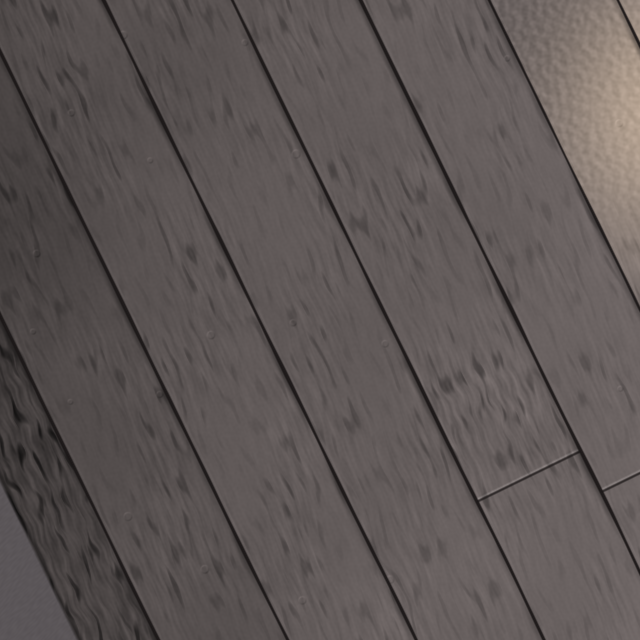
This texture is drawn by a WebGL 1 fragment shader. Its source:

```glsl
precision highp float;
// Slanted grey-brown floor boards with dark seams, two butt joints and a warm glow.
// The canvas is turned into across/along board axes; stretched gradient noise gives
// the embossed grain, and hashed cells scatter small dents over the boards.
uniform vec2 u_resolution;

const float SLANT = 0.488;         // sideways drift per unit of descent
const float BOARD_WIDTH = 0.1806;
const float FIRST_SEAM = 0.1451;
const float FLOOR_EDGE = -0.329;   // boards end here at the lower left
const vec3 WOOD_TINT = vec3(1.0, 0.925, 0.915);
const vec3 SEAM_COLOR = vec3(0.105, 0.09, 0.09);
const vec3 SLAB_COLOR = vec3(0.355, 0.335, 0.345);
const vec3 GLOW_COLOR = vec3(0.30, 0.255, 0.19);

float hash(vec2 p) {
  vec3 q = fract(p.xyx * vec3(0.1031, 0.1030, 0.0973));
  q += dot(q, q.yzx + 33.33);
  return fract((q.x + q.y) * q.z);
}

vec2 gradient(vec2 cell) {
  float angle = 6.28318 * hash(cell);
  return vec2(cos(angle), sin(angle));
}

float noise(vec2 p) {
  vec2 i = floor(p), f = fract(p);
  vec2 w = f * f * f * (f * (f * 6.0 - 15.0) + 10.0);
  vec2 e = vec2(1.0, 0.0);
  float low = mix(dot(gradient(i), f), dot(gradient(i + e.xy), f - e.xy), w.x);
  float high = mix(dot(gradient(i + e.yx), f - e.yx), dot(gradient(i + 1.0), f - 1.0), w.x);
  return mix(low, high, w.y);
}

// Soft line of the given half width
float line(float d, float halfWidth, float soft) {
  return 1.0 - smoothstep(halfWidth - soft, halfWidth + soft, abs(d));
}

float blob(vec2 p, vec2 center, vec2 radius) {
  vec2 d = (p - center) / radius;
  return exp(-dot(d, d));
}

// Brightness change of the grain: fine ridges plus short dark dashes
float grain(vec2 board, float lane, float rough) {
  vec2 q = board + vec2(0.07 * board.y, lane * 3.7);
  q.x += 0.006 * noise(q * vec2(9.0, 12.0)) + rough * 0.006 * noise(q * 34.0);
  float patches = smoothstep(-0.35, 0.4, noise(q * vec2(11.0, 5.0)));
  float ridges = noise(q * vec2(125.0, 15.0)) + 0.55 * noise(q * vec2(230.0, 38.0));
  float dashes = smoothstep(0.12, 0.48, noise(q * vec2(95.0, 21.0) + 31.0));
  return (0.045 * ridges - 0.065 * dashes) * (0.35 + 0.9 * patches + 1.1 * rough);
}

// Pebbled surface lit from the right
float pebbles(vec2 p) {
  return noise(p * 85.0) - noise(p * 85.0 + vec2(0.4, 0.2)) + 0.4 * noise(p * 170.0);
}

// Sparse little rings, lit on one side
float dents(vec2 p) {
  vec2 cell = floor(p * 7.0);
  vec2 spot = 0.2 + 0.6 * vec2(hash(cell + 5.0), hash(cell + 19.0));
  vec2 d = (fract(p * 7.0) - spot) / 7.0;
  float size = mix(0.003, 0.006, hash(cell + 41.0));
  float ring = line(length(d) - size, 0.0012, 0.0018);
  return step(0.55, hash(cell + 73.0)) * ring * dot(d, vec2(-0.6, 0.8)) / size;
}

void main() {
  vec2 p = gl_FragCoord.xy / u_resolution;
  float soft = max(0.0012, 0.8 / min(u_resolution.x, u_resolution.y));

  // Board axes: x across the boards, y along them downward
  vec2 down = vec2(p.x, 1.0 - p.y);
  vec2 board = vec2(down.x - SLANT * down.y, SLANT * down.x + down.y) / sqrt(1.0 + SLANT * SLANT);
  float wobble = 0.003 * noise(vec2(board.y * 4.0, 7.0));
  float s = (board.x + wobble - FIRST_SEAM) / BOARD_WIDTH;
  float lane = floor(s);
  float seamId = floor(s + 0.5);
  float seamDist = (s - seamId) * BOARD_WIDTH;

  // Wood tone, darker to the left, with rough worn areas
  float rough = blob(p, vec2(0.76, 0.37), vec2(0.11, 0.10)) * step(abs(lane - 1.0), 0.5)
              + step(lane, -2.5);
  float tone = 0.322 + 0.115 * p.x + 0.022 * (hash(vec2(lane + 20.0, 3.0)) - 0.5);
  tone += 0.03 * noise(p * 4.0) - 0.035 * blob(p, vec2(0.0, 0.75), vec2(0.2, 0.35));
  tone -= 0.055 * step(lane, -2.5);
  float glow = blob(p, vec2(1.03, 0.83), vec2(0.16, 0.21)) * step(2.5, lane);
  float pebbled = step(2.5, lane) * smoothstep(0.55, 0.75, p.y);
  tone += mix(grain(board, lane, rough), 0.075 * pebbles(p), pebbled);
  tone += 0.06 * dents(p) + 0.012 * noise(p * 190.0);
  vec3 color = tone * WOOD_TINT + GLOW_COLOR * glow;

  // Butt joints, stepped from board to board on the right
  float joint = board.y - (1.031 + 0.0715 * (lane - 1.0));
  float jointed = step(0.5, lane);
  color += 0.10 * jointed * line(joint + 0.003, 0.0015, soft * 1.5);
  color = mix(color, SEAM_COLOR, 0.75 * jointed * line(joint - 0.0005, 0.0017, soft * 1.3));

  // Seams: worn shoulder on the left, dark core, faint lit lip on the right
  float wear = 0.5 + noise(vec2(board.y * 9.0, seamId * 5.3));
  float coreWidth = mix(0.0019, 0.0031, wear) - 0.0006 * step(2.5, seamId);
  float shoulder = smoothstep(-0.012, -0.003, seamDist) * step(seamDist, 0.0);
  color *= 1.0 - 0.38 * wear * shoulder;
  color += 0.025 * line(seamDist - 0.0055, 0.001, 0.002);
  color = mix(color, SEAM_COLOR, 0.94 * line(seamDist, coreWidth, soft * 1.3));

  // Smooth slab with a fine weave beyond the last board
  float edge = board.x + wobble - FLOOR_EDGE;
  float weave = 0.022 * noise(vec2(p.x + p.y, p.y - p.x) * vec2(60.0, 190.0));
  color = mix(SLAB_COLOR + weave, color, smoothstep(-0.003, 0.003, edge));
  color *= 1.0 - 0.4 * line(edge - 0.003, 0.003, 0.004);

  gl_FragColor = vec4(clamp(color, 0.0, 1.0), 1.0);
}
```
